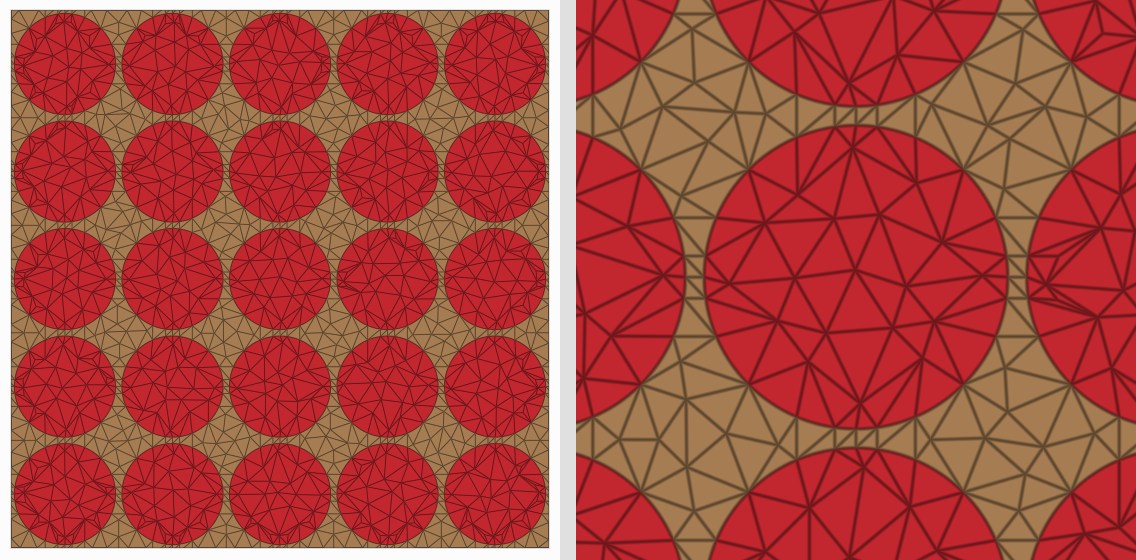
Left, the full canvas; right, a detail of the centre.
Reproduce this pattern procedurally as a three.js fragment shader.

```glsl
// A five by five grid of red discs in a tan sheet, overlaid with a fine triangle mesh.
// Each disc is meshed by jittered rings of nodes joined in fans; the gaps between four
// discs are meshed around the shared cell corner. Ink is the distance to the nearest edge.
varying vec2 vUv;

#define GRID 5.0
#define CELL 0.192
#define ORIGIN vec2(0.020, 0.0217)
#define RADIUS 0.471
#define LINE_REACH 0.0019
#define LINE_INK 0.46
#define EDGE_SOFT 0.001
#define RED vec3(0.76, 0.15, 0.18)
#define TAN vec3(0.65, 0.49, 0.32)
#define PAPER vec3(0.99)
#define INK vec3(0.03, 0.02, 0.02)
#define TAU 6.283185

vec2 hash2(vec2 p) {
  return fract(sin(vec2(dot(p, vec2(127.1, 311.7)), dot(p, vec2(269.5, 183.3)))) * 4375.85);
}

vec2 polar(float angle) { return vec2(cos(angle), sin(angle)); }

float segment(vec2 p, vec2 a, vec2 b) {
  vec2 ab = b - a;
  return length(p - a - ab * clamp(dot(p - a, ab) / dot(ab, ab), 0.0, 1.0));
}

// Crowds rim nodes towards the four points where discs nearly touch.
float rimAngle(float i) {
  float u = TAU * i / 24.0;
  return u - 0.141 * sin(4.0 * u);
}

vec2 rimNode(float i) { return RADIUS * polar(rimAngle(i)); }

// Twelve nodes inside the rim; those facing a neighbour sit close to it.
vec2 outerNode(float i, vec2 id) {
  i = mod(i, 12.0);
  vec2 jitter = hash2(id * 7.3 + vec2(i, 12.0)) - 0.5;
  float facing = 1.0 - step(0.5, mod(i, 3.0));
  float r = mix(0.67 + 0.18 * jitter.y, 0.84 + 0.07 * jitter.y, facing);
  return RADIUS * r * polar(TAU * i / 12.0 + jitter.x * mix(0.34, 0.12, facing));
}

// Six nodes around the middle, turned by half an outer step when turn is 1.
vec2 innerNode(float i, float turn, vec2 id) {
  i = mod(i, 6.0);
  vec2 jitter = hash2(id * 5.1 + vec2(i, 6.0)) - 0.5;
  float angle = TAU * (2.0 * i + turn) / 12.0 + 0.5 * jitter.x;
  return RADIUS * (0.37 + 0.18 * jitter.y) * polar(angle);
}

float discMesh(vec2 p, vec2 id) {
  float d = 1.0;
  vec2 seed = hash2(id + 3.7);
  float turn = step(0.5, seed.x);
  vec2 middle = (seed - 0.5) * 0.11;
  vec2 frameSide = step(vec2(GRID - 1.5), id) - step(id, vec2(0.5));
  for (float i = 0.0; i < 12.0; i++) {
    vec2 a = outerNode(i, id), b = outerNode(i + 1.0, id);
    vec2 rim = rimNode(2.0 * i + 1.0);
    d = min(d, min(segment(p, a, b), segment(p, a, rim)));
    d = min(d, min(segment(p, a, rimNode(2.0 * i)), segment(p, b, rim)));
    // Extra nodes beside the frame, and now and then elsewhere
    vec2 m = (a + b + rim) / 3.0;
    float crowd = max(m.x * frameSide.x, m.y * frameSide.y);
    if (crowd > 0.24 || hash2(id * 3.9 + i).x < 0.08)
      d = min(d, min(segment(p, m, a), min(segment(p, m, b), segment(p, m, rim))));
  }
  for (float i = 0.0; i < 6.0; i++) {
    vec2 a = innerNode(i, turn, id);
    d = min(d, min(segment(p, a, innerNode(i + 1.0, turn, id)), segment(p, a, middle)));
    for (float j = -1.0; j < 2.0; j++)
      d = min(d, segment(p, a, outerNode(2.0 * i + turn + j, id)));
  }
  return d;
}

// A free node in the gap on arm k; it stays on the axis along the frame.
vec2 gapNode(float k, float reach, vec2 corner) {
  k = mod(k, 4.0);
  vec2 jitter = hash2(corner * 4.7 + vec2(k, reach * 40.0)) - 0.5;
  vec2 inside = step(vec2(0.5), corner) * step(corner, vec2(GRID - 0.5));
  vec2 along = polar(k * TAU / 4.0);
  return along * (reach + 0.06 * jitter.x)
       + vec2(-along.y, along.x) * 0.09 * jitter.y * inside.x * inside.y;
}

float gapMesh(vec2 p, vec2 corner) {
  float d = 1.0;
  for (float k = 0.0; k < 4.0; k++) {
    vec2 along = polar(k * TAU / 4.0), across = vec2(-along.y, along.x);
    vec2 arm = gapNode(k, 0.24, corner), core = gapNode(k, 0.10, corner);
    vec2 lastL = vec2(0.0);
    // Rungs and diagonals through the neck, then fans to the free nodes
    for (float i = 0.0; i < 4.0; i++) {
      vec2 n = 0.5 - rimNode(i);
      vec2 l = along * n.y + across * n.x, r = along * n.y - across * n.x;
      if (i < 2.5) d = min(d, segment(p, l, r));
      if (i > 0.5 && i < 2.5) d = min(d, segment(p, lastL, r));
      if (i > 1.5) d = min(d, min(segment(p, arm, l), segment(p, arm, r)));
      if (i > 2.5) d = min(d, min(segment(p, core, l), segment(p, core, r)));
      lastL = l;
    }
    d = min(d, min(segment(p, arm, core), segment(p, core, gapNode(k + 1.0, 0.10, corner))));
  }
  float k = step(0.5, hash2(corner).x);
  return min(d, segment(p, gapNode(k, 0.10, corner), gapNode(k + 2.0, 0.10, corner)));
}

void main() {
  vec2 p = (vUv - ORIGIN) / CELL;
  vec2 id = floor(p), corner = floor(p + 0.5);
  float rim = length(p - id - 0.5) - RADIUS;
  vec2 box = abs(p - 0.5 * GRID) - 0.5 * GRID;
  float frame = max(box.x, box.y) * CELL;

  float mesh = rim < 0.0 ? discMesh(p - id - 0.5, id) : gapMesh(p - corner, corner);
  float d = min(mesh, abs(rim)) * CELL;
  vec3 color = mix(RED, TAN, smoothstep(-EDGE_SOFT, EDGE_SOFT, rim * CELL));
  color = mix(color, INK, LINE_INK * (1.0 - smoothstep(0.0, LINE_REACH, d)));
  color = mix(color, PAPER, smoothstep(-EDGE_SOFT, EDGE_SOFT, frame));
  color = mix(color, INK, LINE_INK * (1.0 - smoothstep(0.0, LINE_REACH, abs(frame))));
  gl_FragColor = vec4(color, 1.0);
}
```
